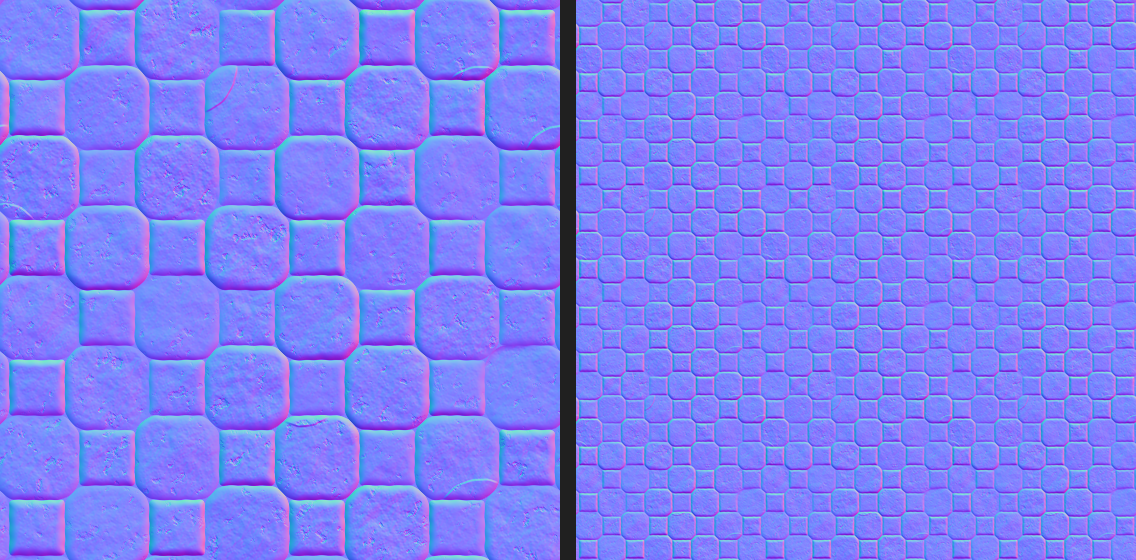
Left, the tile; right, the same tile 3 across and 3 down.
Reproduce this texture map procedurally as a Shadertoy shader.

```glsl
// Tangent-space normal map of worn paving: octagons and small squares in a checker.
// Each stone gets its own bevel height, tilt, roughness and sometimes a chip;
// the normal comes from central differences of the resulting height field.

#define CELLS 8.0          // grid cells across and down (even, so it tiles)
#define SHIFT vec2(0.03, -0.04)
#define SQUARE_HALF 0.396  // half width of the small squares, in cells
#define BEVEL_WIDTH 0.15
#define BEVEL_MIN 0.034
#define BEVEL_MAX 0.088
#define TILT 0.045
#define GRAIN 0.027
#define WOBBLE 0.003       // waviness of the joints
#define CHIP_RATE 0.17     // share of octagons with a chipped flake
#define SKEW 0.3           // turns left bevels toward the top
#define STEP 0.009         // difference step, in cells

float hash(vec2 p) {
    return fract(sin(dot(p, vec2(127.1, 311.7))) * 43758.5453);
}

vec2 hash2(vec2 p) {
    return vec2(hash(p + 3.7), hash(p + 19.3));
}

float noise(vec2 p) {
    vec2 i = floor(p), f = fract(p);
    f = f * f * (3.0 - 2.0 * f);
    vec2 e = vec2(0.0, 1.0);
    return mix(mix(hash(i), hash(i + e.yx), f.x),
               mix(hash(i + e.xy), hash(i + e.yy), f.x), f.y);
}

float fbm(vec2 p) {
    float sum = 0.0, gain = 1.0;
    for (int i = 0; i < 4; i++) {
        sum += gain * (noise(p) - 0.5);
        p = mat2(1.76, 1.38, -1.38, 1.76) * p + 5.3;
        gain *= 0.52;
    }
    return sum;
}

float smoothMin(float a, float b, float k) {
    float h = max(k - abs(a - b), 0.0) / k;
    return min(a, b) - 0.25 * h * h * k;
}

// Finds the stone under p: its wrapped cell, local position and edge distance.
float findStone(vec2 p, out vec2 id, out vec2 q, out bool octagon) {
    vec2 cell = floor(p);
    q = p - cell - 0.5;
    octagon = mod(cell.x + cell.y, 2.0) > 0.5;
    vec2 a = abs(q);
    if (!octagon && max(a.x, a.y) > SQUARE_HALF) {
        // The rim of a square's cell belongs to the adjoining octagon.
        vec2 side = a.x > a.y ? vec2(sign(q.x), 0.0) : vec2(0.0, sign(q.y));
        cell += side;
        q -= side;
        a = abs(q);
        octagon = true;
    }
    id = mod(cell, CELLS);
    vec2 gap = (octagon ? 1.0 - SQUARE_HALF : SQUARE_HALF) - a;
    float d = smoothMin(gap.x, gap.y, 0.06);
    return octagon ? smoothMin(d, (1.0 - a.x - a.y) * 0.7071, 0.09) : d;
}

// A raised flake that slopes away from an arc near one side of the stone.
float chip(vec2 q, vec2 id) {
    float angle = 6.2832 * hash(id + 41.0);
    float radius = 1.0 - mix(0.3, 0.48, hash(id + 57.0));
    float inside = radius - length(q - vec2(cos(angle), sin(angle)));
    return 0.024 * smoothstep(0.0, 0.035, inside) * exp(-5.0 * max(inside, 0.0));
}

float height(vec2 p) {
    // Whole waves per canvas keep the wobble seamless.
    vec2 w = p.yx * 6.2832 / CELLS;
    p += WOBBLE * (sin(w * 13.0 + vec2(0.4, 2.1)) + sin(w * 37.0 + vec2(1.3, 4.0)));

    vec2 id, q;
    bool octagon;
    float d = max(findStone(p, id, q, octagon), 0.0);

    // Surface wear: broad swells, fine grain and sparse ragged pits
    vec2 g = q * 3.2 + hash2(id + 71.0) * 40.0;
    float rough = mix(0.6, 1.3, hash(id + 23.0));
    float grain = fbm(g);
    float pits = smoothstep(0.28, 0.6, fbm(g * 2.3 + 9.0));
    float swell = noise(g * 0.5 + 31.0) - 0.5;

    // Bevel: rounded at the shoulder, its width frayed by the grain
    float rim = 1.0 - min(d / (BEVEL_WIDTH * (1.0 + 0.5 * grain)), 1.0);
    float profile = 1.0 - rim * rim * rim;

    // Per-stone body: bevel height, tilt, gentle dome
    float body = mix(BEVEL_MIN, BEVEL_MAX, hash(id + 11.0));
    body += dot(q, (hash2(id) - 0.5) * 2.0 * TILT) - 0.03 * dot(q, q);
    body += rough * (GRAIN * grain - 0.012 * pits) + 0.04 * swell;
    if (octagon && hash(id + 31.0) < CHIP_RATE) body += chip(q, id);

    return profile * body;
}

void mainImage(out vec4 fragColor, in vec2 fragCoord) {
    vec2 p = fragCoord / iResolution.xy * CELLS - SHIFT;
    vec2 e = vec2(STEP, 0.0);
    vec2 slope = vec2(height(p - e.xy) - height(p + e.xy),
                      height(p - e.yx) - height(p + e.yx)) / (2.0 * STEP);
    slope.y -= SKEW * min(slope.x, 0.0) + 0.08 * max(slope.x, 0.0);
    vec3 normal = normalize(vec3(slope, 1.0));
    fragColor = vec4(normal * 0.5 + 0.5, 1.0);
}
```
